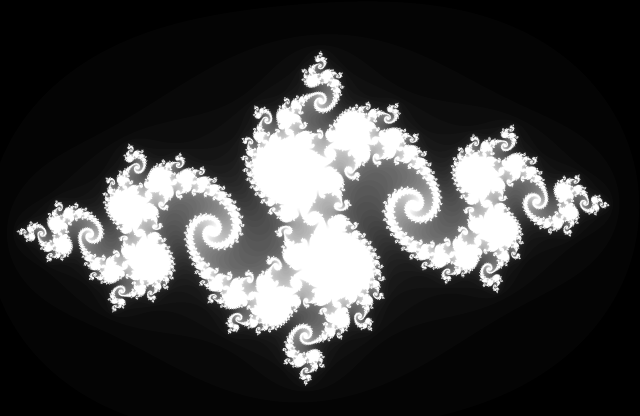
This background is drawn by a Shadertoy shader. Its source:

```glsl
// Glowing white Julia set with paired spirals on a black ground.

#define JULIA_C vec2(-0.784, -0.133)
#define VIEW_CENTER vec2(0.035, 0.053)
#define VIEW_HEIGHT 2.13
#define MAX_STEPS 64
#define ESCAPE_RADIUS 2.0
#define SAMPLES 3

vec2 complexSquare(vec2 z) {
    return vec2(z.x * z.x - z.y * z.y, 2.0 * z.x * z.y);
}

// Share of the step limit survived before escape, from 0 to 1
float escapeGlow(vec2 z) {
    int steps = 0;
    for (int i = 0; i < MAX_STEPS; i++) {
        z = complexSquare(z) + JULIA_C;
        if (dot(z, z) > ESCAPE_RADIUS * ESCAPE_RADIUS) break;
        steps++;
    }
    return float(steps) / float(MAX_STEPS);
}

void mainImage(out vec4 fragColor, in vec2 fragCoord) {
    float glow = 0.0;

    // Average a grid of samples to smooth the filaments
    for (int row = 0; row < SAMPLES; row++) {
        for (int col = 0; col < SAMPLES; col++) {
            vec2 jitter = (vec2(col, row) + 0.5) / float(SAMPLES) - 0.5;
            vec2 point = (fragCoord + jitter - 0.5 * iResolution.xy) / iResolution.y;
            glow += escapeGlow(VIEW_CENTER + VIEW_HEIGHT * point);
        }
    }
    glow /= float(SAMPLES * SAMPLES);

    fragColor = vec4(vec3(glow), 1.0);
}
```
